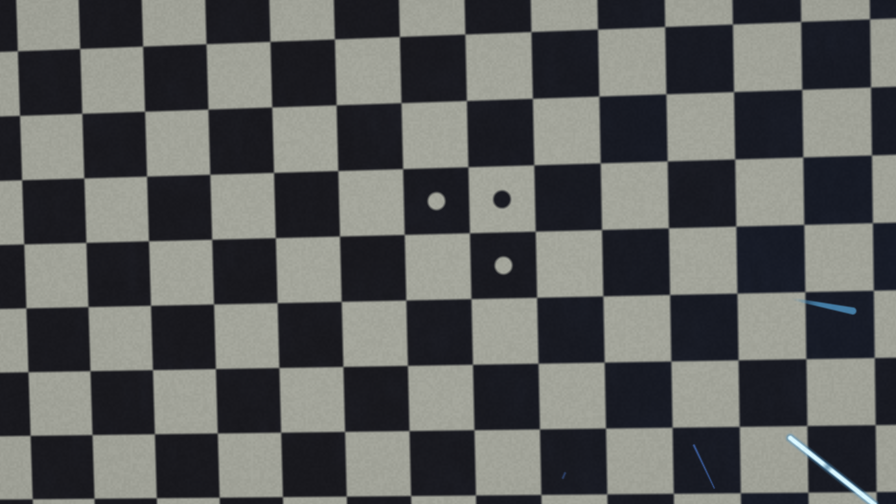
A Shadertoy shader for this pattern:

```glsl
// Tilted checkerboard target with three marker dots, film grain and glossy light streaks.

const vec3 LIGHT = vec3(0.635, 0.642, 0.602);
const vec3 DARK = vec3(0.096, 0.096, 0.115);
const vec3 NAVY = vec3(0.085, 0.105, 0.155);
const vec3 GLINT_BLUE = vec3(0.30, 0.56, 0.74);
const vec3 GLINT_WHITE = vec3(0.86, 0.97, 1.0);
const vec3 GLINT_DEEP = vec3(0.25, 0.40, 0.68);

const float EDGE_BLUR = 0.028;   // in squares
const float DOT_RADIUS = 0.132;  // in squares
const float GRAIN_SCALE = 230.0; // grains per canvas height
const float GRAIN = 0.035;
const float VIGNETTE = 0.05;

// Perspective from board squares to canvas heights, y down.
const mat3 BOARD_TO_CANVAS = mat3(
    0.1258, -0.00514, -0.0041,
    0.0044,  0.1312,   0.0015,
    0.7998,  0.3356,   1.0);

float hash(vec2 p) {
    vec3 q = fract(vec3(p.xyx) * 0.1031);
    q += dot(q, q.yzx + 33.33);
    return fract((q.x + q.y) * q.z);
}

float noise(vec2 p) {
    vec2 i = floor(p), f = fract(p);
    f = f * f * (3.0 - 2.0 * f);
    return mix(mix(hash(i), hash(i + vec2(1, 0)), f.x),
               mix(hash(i + vec2(0, 1)), hash(i + vec2(1, 1)), f.x), f.y);
}

// Soft square wave along each axis: +1 on even squares, -1 on odd ones.
vec2 squareWave(vec2 x, float blur) {
    vec2 ramp = 0.5 - abs(mod(x + 0.5, 2.0) - 1.0);
    return 2.0 * smoothstep(-blur, blur, ramp) - 1.0;
}

// Coverage of dark ink on the board.
float boardInk(vec2 board, float blur) {
    vec2 wave = squareWave(board, blur);
    float ink = 0.5 + 0.5 * wave.x * wave.y;
    // Dots invert the square beneath, stepping right and then down.
    for (int k = 0; k < 3; k++) {
        vec2 centre = vec2(min(k, 1), k / 2) + 0.5;
        float dist = length(board - centre) - DOT_RADIUS;
        ink = mix(ink, 1.0 - ink, smoothstep(blur, -blur, dist));
    }
    return ink;
}

// Segment whose half width grows from w.x to w.y; x is coverage, y is place along it.
vec2 streak(vec2 p, vec2 a, vec2 b, vec2 w, float blur) {
    vec2 ab = b - a;
    float t = clamp(dot(p - a, ab) / dot(ab, ab), 0.0, 1.0);
    float dist = length(p - a - t * ab) - mix(w.x, w.y, t);
    return vec2(smoothstep(blur, -blur, dist), t);
}

void mainImage(out vec4 fragColor, in vec2 fragCoord) {
    float pixel = 1.0 / iResolution.y;
    float aspect = iResolution.x / iResolution.y;
    vec2 p = vec2(fragCoord.x, iResolution.y - fragCoord.y) * pixel;

    vec3 h = inverse(BOARD_TO_CANVAS) * vec3(p, 1.0);
    vec2 board = h.xy / h.z;
    float ink = boardInk(board, max(EDGE_BLUR, 6.0 * pixel));

    // Dark squares turn bluer to the right, with faint smudges.
    float smudge = noise(board * 2.3 + 17.0) * noise(board * vec2(7.0, 3.0));
    float blueness = smoothstep(0.6, 1.7, p.x) * (0.35 + 0.5 * hash(floor(board) + 40.0));
    vec3 dark = mix(DARK, NAVY, blueness) + 0.02 * smudge * NAVY / NAVY.b;

    // Uneven light on the pale squares.
    vec2 centred = (p - vec2(0.5 * aspect, 0.5)) / vec2(0.5 * aspect, 0.5);
    float shade = 1.015 - VIGNETTE * dot(centred, centred) * 0.5;
    vec3 color = mix(LIGHT * shade, dark, ink);

    // Reflected light streaks.
    float blur = max(0.0025, pixel);
    vec2 s = streak(p, vec2(1.565, 0.592), vec2(1.692, 0.617), vec2(0.002, 0.007), blur);
    color = mix(color, GLINT_BLUE, s.x * smoothstep(0.0, 0.5, s.y) * 0.85);

    vec2 start = vec2(1.568, 0.869), end = vec2(1.735, 1.001);
    s = streak(p, start, end, vec2(0.007), 0.005);
    color = mix(color, GLINT_BLUE, s.x * 0.75);
    s = streak(p, start, end, vec2(0.0045), blur);
    float gap = smoothstep(0.06, 0.0, abs(s.y - 0.44));
    color = mix(color, GLINT_WHITE, s.x * (1.0 - 0.6 * gap));

    s = streak(p, vec2(1.377, 0.884), vec2(1.417, 0.968), vec2(0.002, 0.001), blur);
    color = mix(color, GLINT_DEEP, s.x * 0.85);
    s = streak(p, vec2(1.121, 0.939), vec2(1.117, 0.948), vec2(0.002), blur);
    color = mix(color, GLINT_DEEP, s.x * 0.5);

    // Film grain, stronger on pale areas.
    float grain = noise(p * GRAIN_SCALE) - 0.5;
    color += grain * GRAIN * mix(1.0, 0.35, ink);

    fragColor = vec4(clamp(color, 0.0, 1.0), 1.0);
}
```
